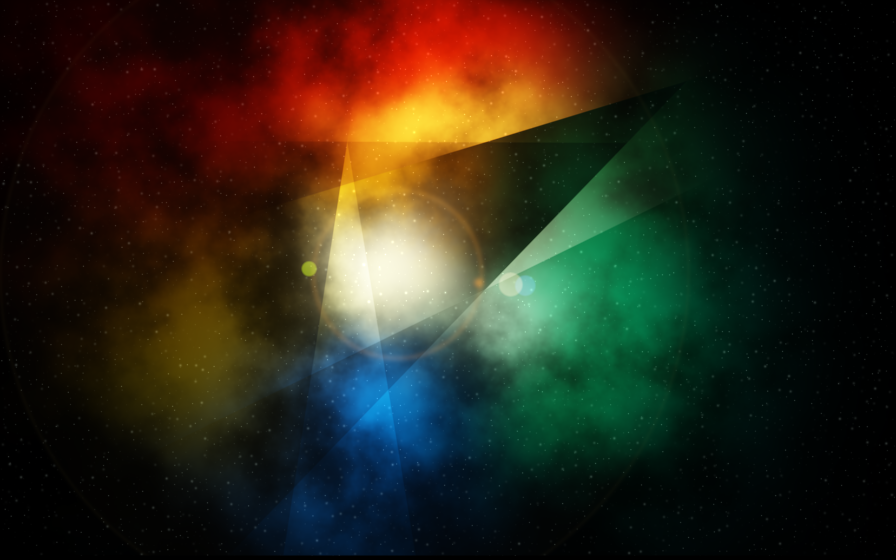
This background is drawn by a Shadertoy shader. Its source:

```glsl
// Rainbow nebula with a white core, cut by glassy light shards, lens flares and faint stars.

float hash(vec2 p) {
    vec3 q = fract(p.xyx * vec3(0.1031, 0.103, 0.0973));
    q += dot(q, q.yzx + 33.33);
    return fract((q.x + q.y) * q.z);
}

float gradientDot(vec2 cell, vec2 offset) {
    float angle = 6.2832 * hash(cell);
    return dot(vec2(cos(angle), sin(angle)), offset);
}

float gradientNoise(vec2 p) {
    vec2 i = floor(p), f = fract(p);
    vec2 u = f * f * f * (f * (f * 6.0 - 15.0) + 10.0);
    vec2 e = vec2(1.0, 0.0);
    return mix(mix(gradientDot(i, f), gradientDot(i + e, f - e), u.x),
               mix(gradientDot(i + e.yx, f - e.yx), gradientDot(i + 1.0, f - 1.0), u.x), u.y);
}

float fbm(vec2 p) {
    float sum = 0.0, amp = 0.6;
    for (int i = 0; i < 6; i++) {
        sum += amp * gradientNoise(p);
        p = mat2(1.6, 1.2, -1.2, 1.6) * p + 7.3;
        amp *= 0.5;
    }
    return sum;
}

float glow(vec2 p, vec2 center, vec2 radius) {
    vec2 d = (p - center) / radius;
    return exp(-dot(d, d));
}

// 1 on the left of the line a -> b, 0 on its right
float leftOf(vec2 p, vec2 a, vec2 b) {
    vec2 d = normalize(b - a), q = p - a;
    float w = 1.0 / iResolution.y;
    return smoothstep(-w, w, d.x * q.y - d.y * q.x);
}

float disc(vec2 p, vec2 center, float radius) {
    return 1.0 - smoothstep(-0.0025, 0.0025, length(p - center) - radius);
}

float ring(vec2 p, vec2 center, float radius, float width) {
    float d = (length(p - center) - radius) / width;
    return exp(-d * d);
}

vec3 stars(vec2 p) {
    float light = 0.0;
    for (int i = 0; i < 2; i++) {
        vec2 g = p * (45.0 + 40.0 * float(i)), cell = floor(g);
        vec2 spot = 0.2 + 0.6 * vec2(hash(cell + 11.0), hash(cell + 47.0));
        float level = pow(hash(cell + 83.0), 6.0);
        light += level * exp(-90.0 * dot(fract(g) - spot, fract(g) - spot));
    }
    return light * vec3(0.17, 0.19, 0.18);
}

void mainImage(out vec4 fragColor, in vec2 fragCoord) {
    vec2 p = fragCoord / iResolution.y;
    p.x += 0.8 - 0.5 * iResolution.x / iResolution.y;

    // Shard edges
    float aboveRise = leftOf(p, vec2(0.5, 0.635), vec2(1.19, 0.844));
    float aboveFlat = leftOf(p, vec2(0.42, 0.748), vec2(1.25, 0.744));
    float aboveSteep = leftOf(p, vec2(0.69, 0.3), vec2(1.115, 0.74));
    float aboveShallow = leftOf(p, vec2(0.56, 0.333), vec2(1.29, 0.69));
    float leftOfSpike = leftOf(p, vec2(0.548, 0.28), vec2(0.62, 0.746));
    float spike = (1.0 - leftOfSpike) * leftOf(p, vec2(0.723, 0.125), vec2(0.62, 0.746));
    float beam = (1.0 - aboveSteep) * aboveShallow;

    // Cloud density and warped position
    float cloud = fbm(p * 4.5 + 3.0);
    vec2 q = p + 0.09 * vec2(cloud, fbm(p * 4.0 + 19.0));
    float density = mix(0.3, 1.4, smoothstep(-0.35, 0.35, cloud));

    // Fire above the rising edge
    vec3 fire = vec3(1.3, 0.06, 0.0) * glow(q, vec2(0.78, 0.86), vec2(0.2, 0.14));
    fire += vec3(1.2, 0.85, 0.12) * glow(q, vec2(0.82, 0.775), vec2(0.15, 0.075));
    fire *= mix(0.14, 1.0, aboveRise) * mix(0.7, 1.0, aboveFlat);

    // Orange and yellow around the core
    vec3 warm = vec3(0.85, 0.3, 0.0) * glow(q, vec2(0.71, 0.66), vec2(0.16, 0.11));
    warm += vec3(0.85, 0.75, 0.03) * glow(q, vec2(0.65, 0.53), vec2(0.13, 0.13));
    warm *= mix(1.0, 0.5, leftOfSpike) * mix(1.0, 0.6, aboveRise);

    // Green, pale mist and blue
    vec3 cool = vec3(0.0, 0.42, 0.19) * glow(q, vec2(1.03, 0.42), vec2(0.2, 0.19));
    cool += vec3(0.5, 0.55, 0.46) * glow(q, vec2(0.89, 0.45), vec2(0.12, 0.1));
    cool += vec3(0.02, 0.13, 0.04) * glow(q, vec2(1.07, 0.7), vec2(0.18, 0.15));
    cool += vec3(0.0, 0.28, 0.7) * glow(q, vec2(0.67, 0.3), vec2(0.14, 0.12));
    cool += vec3(0.0, 0.06, 0.14) * glow(q, vec2(0.64, 0.14), vec2(0.25, 0.14));

    // Dim outer haze
    vec3 haze = vec3(0.16, 0.0, 0.0) * glow(q, vec2(0.37, 0.77), vec2(0.28, 0.27));
    haze += vec3(0.15, 0.13, 0.0) * glow(q, vec2(0.41, 0.4), vec2(0.2, 0.2));
    haze += vec3(0.0, 0.035, 0.04) * glow(q, vec2(1.23, 0.42), vec2(0.2, 0.35));

    // Shade the shards
    vec3 color = (fire + warm + cool) * density;
    color += vec3(1.3, 1.3, 1.15) * glow(q, vec2(0.69, 0.515), vec2(0.105, 0.085));
    float darkPane = aboveSteep * aboveShallow * (1.0 - aboveRise) * smoothstep(0.72, 0.95, p.x);
    color *= 1.0 - 0.65 * darkPane * mix(1.0, 0.7, aboveFlat);
    color *= 1.0 - 0.3 * aboveSteep * (1.0 - aboveShallow);
    color *= 1.0 + 0.4 * spike;
    color += beam * vec3(0.3, 0.32, 0.24) * glow(p, vec2(0.93, 0.55), vec2(0.17, 0.13));
    color += haze * density;

    // Lens flares and halos
    color += vec3(0.32, 0.27, 0.16) * disc(p, vec2(0.912, 0.492), 0.021);
    color += vec3(0.05, 0.13, 0.28) * disc(p, vec2(0.938, 0.49), 0.018);
    color += vec3(0.3, 0.42, 0.0) * disc(p, vec2(0.552, 0.52), 0.013);
    color += vec3(0.4, 0.15, 0.0) * glow(p, vec2(0.855, 0.495), vec2(0.008));
    color += vec3(0.1, 0.05, 0.01) * ring(p, vec2(0.71, 0.51), 0.15, 0.006);
    color += vec3(0.012, 0.01, 0.004) * (ring(p, vec2(0.615, 0.51), 0.615, 0.004)
             + 0.4 * disc(p, vec2(0.615, 0.51), 0.615));

    color = 1.0 - exp(-1.7 * color) + stars(p);
    color *= smoothstep(0.006, 0.01, p.y);
    fragColor = vec4(color, 1.0);
}
```
